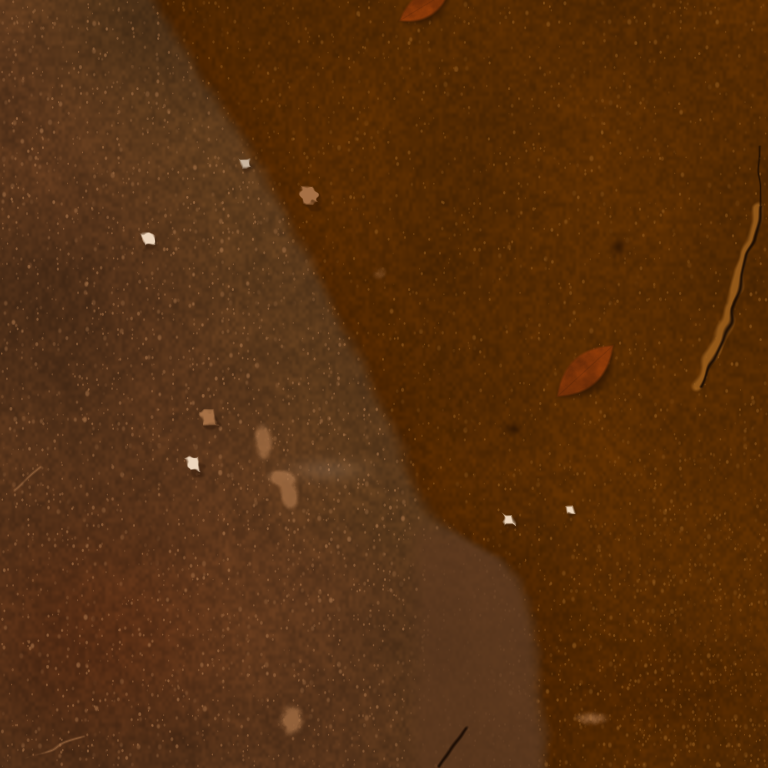
Reproduce this texture procedurally as a three.js fragment shader.

```glsl
varying vec2 vUv;

const vec3 DRY = vec3(0.350, 0.208, 0.105);
const vec3 DRY_RED = vec3(0.345, 0.175, 0.075);
const vec3 DRY_OLIVE = vec3(0.335, 0.212, 0.100);
const vec3 WET = vec3(0.335, 0.168, 0.008);
const vec3 WET_DARK = vec3(0.290, 0.135, 0.000);
const vec3 FILM = vec3(0.365, 0.222, 0.118);
const vec3 TAN = vec3(0.65, 0.44, 0.27);
const vec3 OCHRE = vec3(0.56, 0.34, 0.10);
const vec3 CHIP = vec3(0.93, 0.84, 0.74);
const vec3 LEAF = vec3(0.50, 0.205, 0.030);
const vec3 SHADOW = vec3(0.13, 0.055, 0.010);
const float GRAIN = 0.30;
const float SPECK_CELLS = 85.0;

float hash(vec2 p) { return fract(sin(dot(p, vec2(127.1, 311.7))) * 43758.5); }

float noise(vec2 p) {
  vec2 i = floor(p), f = fract(p);
  f = f * f * (3.0 - 2.0 * f);
  return mix(mix(hash(i), hash(i + vec2(1, 0)), f.x),
             mix(hash(i + vec2(0, 1)), hash(i + vec2(1, 1)), f.x), f.y);
}

float fbm(vec2 p) {
  float sum = 0.0, amp = 0.5;
  for (int i = 0; i < 5; i++) {
    sum += amp * noise(p);
    p = mat2(1.6, 1.2, -1.2, 1.6) * p + 7.3;
    amp *= 0.5;
  }
  return sum;
}

// Soft coverage of the region where d < 0
float cover(float d, float soft) { return 1.0 - smoothstep(-soft, soft, d); }

float segment(vec2 p, vec2 a, vec2 b) {
  vec2 ab = b - a;
  return length(p - a - ab * clamp(dot(p - a, ab) / dot(ab, ab), 0.0, 1.0));
}

float blob(vec2 p, float x, float y, float rx, float ry) {
  vec2 q = (p - vec2(x, y)) / vec2(rx, ry);
  return exp(-dot(q, q));
}

// Pointed oval with a shadow and a midrib
void addLeaf(inout vec3 col, vec2 p, vec2 c, float angle, vec2 r) {
  vec2 axis = vec2(cos(angle), sin(angle));
  vec2 q = p - c;
  q = vec2(dot(q, axis), axis.x * q.y - axis.y * q.x);
  float d = abs(q.y) - r.y * (1.0 - q.x * q.x / (r.x * r.x));
  col = mix(col, SHADOW, 0.6 * cover(d + 0.3 * q.y, 0.006));
  vec3 skin = LEAF * (0.75 + 0.5 * fbm(p * 70.0)) * (1.0 - 0.2 * cover(abs(q.y), 0.002));
  col = mix(col, skin, cover(d, 0.0025));
}

// Ragged fragment with a shadow below
void addChip(inout vec3 col, vec2 p, float x, float y, float r, vec3 tint) {
  vec2 q = p - vec2(x, y) + 0.7 * r * (vec2(noise(p * 150.0), noise(p * 150.0 + 40.0)) - 0.5);
  col = mix(col, SHADOW, 0.35 * cover(length(q + r * vec2(-0.4, 0.7)) - r, 0.003));
  col = mix(col, tint, cover(max(abs(q.x + 0.3 * q.y), abs(q.y)) - r * 0.8, 0.002));
}

void main() {
  vec2 p = vUv;
  float broad = fbm(p * 5.0), fine = fbm(p * 22.0);

  // Shoreline between dry and soaked ground
  float t = 1.0 - p.y;
  float shore = 0.20 + 0.537 * t + 0.02 * sin(4.6 * min(t, 0.68))
    + 0.07 * cover(p.y - 0.29, 0.05) - 0.45 * max(0.0, 0.22 - p.y);
  float d = p.x - shore + 0.022 * (fine - 0.5);
  float wet = smoothstep(-0.015, 0.015, d);

  // Ground tones
  vec3 dry = mix(DRY, DRY_OLIVE, smoothstep(-0.30, -0.02, d));
  dry = mix(dry, DRY_RED, 0.9 * blob(p, 0.12, 0.17, 0.17, 0.15));
  dry *= (0.78 + 0.45 * broad) * (1.0 - 0.16 * blob(p, 0.12, 0.6, 0.15, 0.1));
  vec3 soaked = mix(WET, WET_DARK, 0.8 * exp(-max(d, 0.0) * 14.0));
  soaked = mix(soaked, WET_DARK, 0.6 * blob(p, 0.86, 0.1, 0.15, 0.07));
  vec3 col = mix(dry, soaked * (0.87 + 0.27 * broad), wet);
  float film = smoothstep(0.53, 0.57, p.x + 0.02 * fine) * cover(p.y - 0.31, 0.03) * (1.0 - wet);
  col = mix(col, FILM * (0.92 + 0.16 * broad), 0.85 * film);

  // Fine grain and scattered grit
  float grain = noise(p * vec2(230, 180)) * 0.6 + noise(p * 105.0 + 9.0) * 0.4 - 0.5;
  col *= 1.0 + GRAIN * grain * (1.0 - 0.7 * film);
  float lowRight = smoothstep(0.6, 0.9, p.x) * cover(p.y - 0.32, 0.18);
  for (float k = 0.0; k < 3.0; k++) {
    vec2 g = p * (SPECK_CELLS + 34.0 * k) + 17.0 * k, id = floor(g);
    vec2 c = 0.3 + 0.4 * vec2(hash(id + 3.1), hash(id + 8.7));
    float density = mix(0.13, 0.07, wet) + 0.18 * lowRight;
    float on = step(1.0 - density, hash(id)) * smoothstep(0.25, 0.6, fine + 0.12 * k);
    float mark = cover(length((fract(g) - c) * vec2(1.2, 0.9)) - 0.1 - 0.17 * hash(id + 5.3), 0.15);
    col = mix(col, mix(TAN, OCHRE, wet), on * mark * (1.0 - 0.8 * film) * (0.2 + 0.5 * hash(id + 2.9)));
  }

  // Pale scuffs and threads
  float scuff = blob(p, 0.343, 0.425, 0.013, 0.025) + blob(p, 0.378, 0.357, 0.012, 0.024)
    + blob(p, 0.363, 0.378, 0.018, 0.01) + blob(p, 0.378, 0.062, 0.02, 0.022)
    + 0.6 * blob(p, 0.495, 0.645, 0.014, 0.012) + 0.7 * blob(p, 0.77, 0.065, 0.025, 0.012);
  col = mix(col, TAN, 0.75 * smoothstep(0.25, 0.75, scuff * (0.4 + 1.1 * fbm(p * 60.0))));
  col += 0.08 * blob(p, 0.425, 0.388, 0.045, 0.014);
  vec2 w = p + 0.009 * (vec2(noise(p * 45.0), noise(p * 45.0 + 20.0)) - 0.5);
  float thread = min(segment(w, vec2(0.02, 0.01), vec2(0.11, 0.04)),
                     segment(w, vec2(0.02, 0.365), vec2(0.052, 0.39)));
  col = mix(col, TAN, 0.75 * cover(thread - 0.001, 0.002) * smoothstep(0.3, 0.5, fine));

  // Jagged crack with a lit rim, and a dark twig
  vec2 bend = vec2(0.953, 0.6), top = vec2(0.985, 0.73), side = vec2(0.005, 0);
  float crack = min(segment(w, top, bend), segment(w, bend, vec2(0.91, 0.5)));
  col = mix(col, OCHRE * 1.1, 0.85 * cover(crack - 0.007 * (0.35 + noise(p * 48.0)), 0.003));
  float groove = min(segment(w - side, top, bend), segment(w - side, bend, vec2(0.91, 0.5)));
  groove = min(groove, segment(w, top + side, vec2(0.99, 0.81)) + 0.001);
  float twig = segment(w, vec2(0.608, 0.053), vec2(0.573, 0));
  col = mix(col, SHADOW * 0.7, 0.9 * cover(min(groove, twig) - 0.002, 0.002));

  // Leaves, dark crumbs, pebble and chips
  addLeaf(col, p, vec2(0.762, 0.517), 0.74, vec2(0.049, 0.020));
  addLeaf(col, p, vec2(0.553, 0.993), 0.55, vec2(0.038, 0.015));
  col = mix(col, SHADOW, 0.6 * (blob(w, 0.806, 0.682, 0.009, 0.009) + blob(w, 0.67, 0.44, 0.01, 0.006)));
  addChip(col, p, 0.402, 0.746, 0.012, TAN);
  addChip(col, p, 0.272, 0.456, 0.010, TAN);
  addChip(col, p, 0.193, 0.688, 0.009, CHIP);
  addChip(col, p, 0.252, 0.395, 0.010, CHIP);
  addChip(col, p, 0.320, 0.788, 0.007, CHIP * 0.85);
  addChip(col, p, 0.663, 0.323, 0.008, CHIP);
  addChip(col, p, 0.742, 0.336, 0.005, CHIP);
  gl_FragColor = vec4(col, 1.0);
}
```
